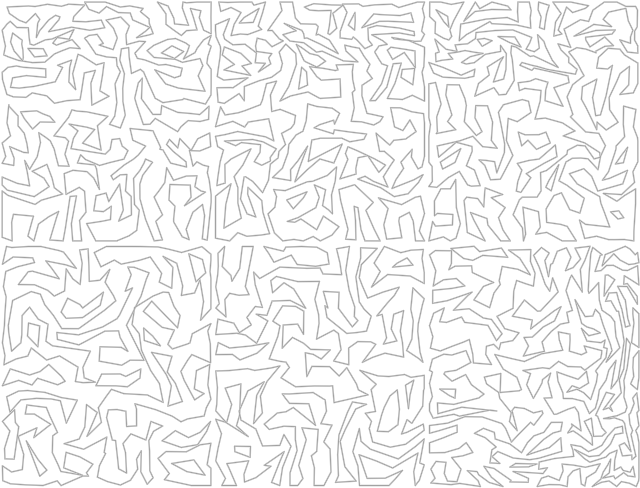
This pattern is drawn by a Shadertoy shader. Its source:

```glsl
// Thin grey tours wandering through scattered points, in six panels on white.

const float PI = 3.14159265;
const vec2 PANELS = vec2(3.0, 2.0);
const vec3 PAPER = vec3(1.0);
const vec3 INK = vec3(0.63);
const float LINE_REACH = 0.0026;   // half width of the soft line, in canvas heights
const float JITTER = 0.98;         // scatter of a point, in grid steps
const float DRIFT = 0.7;           // slow displacement, in grid steps
const float INSET = 0.2;           // panel margin, in grid steps
const float EXTRA_LINKS = 0.07;    // chance of joining two neighbour cells
const vec2 SWIRLS = vec2(2.0);     // swirls across one panel

vec2 hash2(vec2 p) {
    vec3 q = fract(p.xyx * vec3(0.1031, 0.1030, 0.0973));
    q += dot(q, q.yzx + 33.33);
    return fract((q.xx + q.yz) * q.zy);
}

vec2 smoothNoise(vec2 p) {
    vec2 i = floor(p), f = fract(p);
    f = f * f * (3.0 - 2.0 * f);
    return mix(mix(hash2(i), hash2(i + vec2(1, 0)), f.x),
               mix(hash2(i + vec2(0, 1)), hash2(i + 1.0), f.x), f.y);
}

float segmentDistance(vec2 p, vec2 a, vec2 b) {
    vec2 pa = p - a, ba = b - a;
    return length(pa - ba * clamp(dot(pa, ba) / max(dot(ba, ba), 1e-9), 0.0, 1.0));
}

// Turns the inside of round cells; turn = -1 undoes turn = 1
vec2 swirl(vec2 u, float seed, float turn) {
    vec2 cell = min(floor(u * SWIRLS), SWIRLS - 1.0);
    vec2 q = u * SWIRLS - cell - 0.5;
    vec2 h = hash2(cell * 7.3 + seed);
    float fade = max(1.0 - 4.0 * dot(q, q), 0.0);
    float angle = turn * (h.x < 0.5 ? -1.0 : 1.0) * (0.75 + 0.4 * h.y) * fade * fade;
    float c = cos(angle), s = sin(angle);
    return (cell + 0.5 + vec2(c * q.x - s * q.y, s * q.x + c * q.y)) / SWIRLS;
}

// Monotone map of 0..1 that crowds points to one side and into two bands
vec2 spread(vec2 u, vec2 lean, vec2 band) {
    return u + lean * sin(PI * u) / PI + band * sin(4.0 * PI * u) / (4.0 * PI);
}

// Inverse of spread by bisection
vec2 unspread(vec2 target, vec2 lean, vec2 band) {
    vec2 u = vec2(0.0);
    float stride = 0.5;
    for (int i = 0; i < 10; i++) {
        u += stride * step(spread(u + stride, lean, band), target);
        stride *= 0.5;
    }
    return u;
}

bool outside(vec2 cell, vec2 last) {
    return any(lessThan(cell, vec2(0.0))) || any(greaterThan(cell, last));
}

// Step from a coarse cell to the neighbour it prefers
vec2 preferredStep(vec2 cell, vec2 last, float seed) {
    vec2 h = hash2(cell + seed);
    vec2 way = (h.x < 0.5 ? vec2(1, 0) : vec2(0, 1)) * (h.y < 0.5 ? -1.0 : 1.0);
    return outside(cell + way, last) ? -way : way;
}

// Cells join if either prefers the other, or by an extra chance
bool linked(vec2 cell, vec2 last, float seed, vec2 way) {
    vec2 other = cell + way;
    if (outside(cell, last) || outside(other, last)) return false;
    return dot(preferredStep(cell, last, seed), way) > 0.5
        || dot(preferredStep(other, last, seed), way) < -0.5
        || hash2(cell * 1.3 + way * 5.7 + seed).y < EXTRA_LINKS;
}

// The tour runs around the linked cells, visiting four points in each
bool tourEdge(vec2 id, vec2 last, float seed, vec2 way) {
    vec2 cell = floor(id / 2.0), corner = id - 2.0 * cell;
    if (dot(corner, way) > 0.5) return linked(cell, last, seed, way);
    vec2 side = way.yx;
    return !linked(cell - side * (1.0 - dot(corner, side)), last, seed, side);
}

// Scattered point of the tour, in panel units
vec2 tourPoint(vec2 id, vec2 count, float seed, vec2 lean, vec2 band) {
    vec2 g = id + 0.5 + JITTER * (hash2(id + seed * 1.7) - 0.5);
    g += DRIFT * (smoothNoise(id * 0.31 + seed) - 0.5);
    g = clamp(g, vec2(2.0 * INSET), count - 2.0 * INSET);
    return spread(swirl((g - INSET) / (count - 2.0 * INSET), seed, 1.0), lean, band);
}

float tourDistance(vec2 p, vec2 size, vec2 count, float seed, vec2 lean, vec2 band) {
    vec2 u = swirl(unspread(p / size, lean, band), seed, -1.0);
    vec2 home = floor(u * (count - 2.0 * INSET) + INSET);
    float d = 1.0;
    for (int y = -3; y <= 2; y++)
    for (int x = -3; x <= 2; x++) {
        vec2 id = home + vec2(x, y);
        if (outside(id, count - 1.0)) continue;
        vec2 a = size * tourPoint(id, count, seed, lean, band);
        for (int k = 0; k < 2; k++) {
            vec2 way = k == 0 ? vec2(1, 0) : vec2(0, 1);
            if (!tourEdge(id, count / 2.0 - 1.0, seed, way)) continue;
            d = min(d, segmentDistance(p, a, size * tourPoint(id + way, count, seed, lean, band)));
        }
    }
    return d;
}

void mainImage(out vec4 fragColor, in vec2 fragCoord) {
    vec2 size = vec2(iResolution.x / iResolution.y, 1.0) / PANELS;
    vec2 p = fragCoord / iResolution.y, panel = min(floor(p / size), PANELS - 1.0);
    float seed = 37.0 + 61.0 * panel.x + 143.0 * panel.y;
    bool upper = panel.y > 0.5, corner = !upper && panel.x > 1.5;
    // Banded upper row, open lower row, crowded lower right corner
    vec2 count = upper ? vec2(20, 24) : corner ? vec2(22, 26) : vec2(18, 20);
    vec2 lean = upper ? vec2(0.0, 0.25) : corner ? vec2(0.45, -0.2) : vec2(0.0);
    vec2 band = upper ? vec2(0.0, 0.25) : vec2(0.0);
    float d = tourDistance(p - panel * size, size, count, seed, lean, band);
    float reach = max(LINE_REACH, 1.0 / iResolution.y);
    fragColor = vec4(mix(PAPER, INK, clamp(1.0 - d / reach, 0.0, 1.0)), 1.0);
}
```
